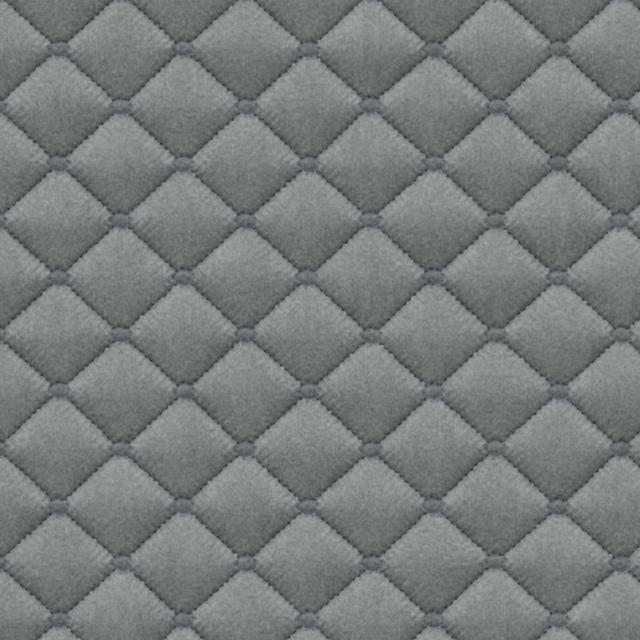
Give the GLSL for this texture, as a three.js fragment shader.

```glsl
// Grey quilted velvet: rounded diamond cushions between crossing stitched seams,
// with a small stitched button at each crossing. A height field on a skewed
// lattice is lit from above, then stitches, nap and weave are added.

varying vec2 vUv;

const float TAU = 6.2831853;
const vec2 CELL = vec2(0.1953, 0.1784);    // full width and height of a diamond
const vec2 KNOT_ORIGIN = vec2(0.0915, 0.922);
const float SEAM_SCALE = 0.1317;           // distance between parallel seams
const float STITCHES = 12.0;               // per side of a diamond
const float BUTTON_RADIUS = 0.0150;
const vec3 VELVET_TINT = vec3(-0.016, 0.011, 0.003);
const vec3 GROOVE_TINT = vec3(-0.020, 0.006, 0.012);

vec2 hash2(vec2 p) {
  p = vec2(dot(p, vec2(127.1, 311.7)), dot(p, vec2(269.5, 183.3)));
  return fract(sin(p) * 43758.55) * 2.0 - 1.0;
}

float gradientNoise(vec2 p) {
  vec2 i = floor(p);
  vec2 f = fract(p);
  vec2 u = f * f * f * (f * (f * 6.0 - 15.0) + 10.0);
  float a = dot(hash2(i), f);
  float b = dot(hash2(i + vec2(1.0, 0.0)), f - vec2(1.0, 0.0));
  float c = dot(hash2(i + vec2(0.0, 1.0)), f - vec2(0.0, 1.0));
  float d = dot(hash2(i + vec2(1.0, 1.0)), f - vec2(1.0, 1.0));
  return mix(mix(a, b, u.x), mix(c, d, u.x), u.y);
}

// Lattice coordinates: seams lie on integers, buttons where both are integers.
vec2 toLattice(vec2 uv) {
  vec2 sway = vec2(gradientNoise(uv * 6.0), gradientNoise(uv * 6.0 + 31.0));
  vec2 fray = vec2(gradientNoise(uv * 75.0), gradientNoise(uv * 75.0 + 57.0));
  vec2 p = (uv + sway * 0.005 + fray * 0.0022 - KNOT_ORIGIN) / CELL;
  return vec2(p.x + p.y, p.x - p.y);
}

vec2 toNearest(vec2 q) {
  return q - floor(q + 0.5);
}

// Offset from the nearest button in canvas units.
vec2 buttonOffset(vec2 q) {
  vec2 f = toNearest(q);
  return 0.5 * vec2(f.x + f.y, f.x - f.y) * CELL;
}

// Steep rise beside a seam, puckered by its stitches.
float seamRise(float across, float along) {
  float pucker = 0.0012 + 0.0010 * cos(TAU * STITCHES * along);
  return 1.0 - exp(-max(across - pucker, 0.0) / 0.0105);
}

float quiltHeight(vec2 uv) {
  vec2 q = toLattice(uv);
  vec2 d = abs(toNearest(q)) * SEAM_SCALE;
  float edge = seamRise(d.x, q.y) * seamRise(d.y, q.x);
  vec2 arch = abs(sin(0.5 * TAU * q));
  float r = length(buttonOffset(q));
  float cushion = (edge + 0.85 * arch.x * arch.y) * smoothstep(0.007, 0.022, r);
  float button = 0.22 * (1.0 - smoothstep(0.004, 0.014, r));
  return cushion + button;
}

// Round needle hole repeated along a seam; phase counts stitches.
float stitchHole(float across, float phase, float spacing) {
  vec2 p = vec2((fract(phase) - 0.5) * spacing, across);
  return 1.0 - smoothstep(0.0010, 0.0033, length(p));
}

// Occasional pale thread between two needle holes.
float threadGlint(float across, float phase, float spacing) {
  float chance = smoothstep(0.1, 0.9, hash2(vec2(floor(phase + 0.5), 7.0)).x);
  return chance * stitchHole(across, phase + 0.5, spacing);
}

void main() {
  vec2 uv = vUv;
  vec2 q = toLattice(uv);
  vec2 f = toNearest(q) * SEAM_SCALE;
  vec2 offset = buttonOffset(q);
  float r = length(offset);

  // Light from above, slightly from the left
  vec2 e = vec2(0.0016, 0.0);
  float slopeX = (quiltHeight(uv + e.xy) - quiltHeight(uv - e.xy)) / (2.0 * e.x);
  float slopeY = (quiltHeight(uv + e.yx) - quiltHeight(uv - e.yx)) / (2.0 * e.x);
  float slope = 0.12 * slopeX - slopeY;
  float tone = 0.492 + 0.155 * slope / (36.0 + abs(slope));

  // Seam grooves and button hollows
  float seamDistance = min(abs(f.x), abs(f.y));
  float groove = exp(-pow(seamDistance / 0.0055, 2.0));
  float hollow = 1.0 - smoothstep(0.010, 0.024, r);
  float recess = max(groove, hollow);
  tone -= 0.075 * recess;

  // Stitches along both seam directions and around each button
  float spacing = SEAM_SCALE / STITCHES;
  float outside = smoothstep(0.013, 0.018, r);
  vec2 phase = q.yx * STITCHES;
  float holes = max(stitchHole(f.x, phase.x, spacing), stitchHole(f.y, phase.y, spacing));
  float glints = max(threadGlint(f.x, phase.x, spacing), threadGlint(f.y, phase.y, spacing));
  float ringPhase = atan(offset.y, offset.x + 1e-5) / TAU * 9.0;
  float ring = stitchHole(r - BUTTON_RADIUS, ringPhase, TAU * BUTTON_RADIUS / 9.0);
  tone += outside * (0.11 * glints - 0.09 * holes) - 0.07 * ring;

  // Soft nap, brushed streaks and fine weave
  tone += 0.035 * gradientNoise(uv * 14.0) + 0.045 * gradientNoise(uv * vec2(62.0, 34.0));
  tone += 0.060 * gradientNoise(uv * 130.0) + 0.085 * gradientNoise(uv * vec2(235.0, 215.0));

  vec3 tint = mix(VELVET_TINT, GROOVE_TINT, recess);
  gl_FragColor = vec4(clamp(vec3(tone) + tint, 0.0, 1.0), 1.0);
}
```
